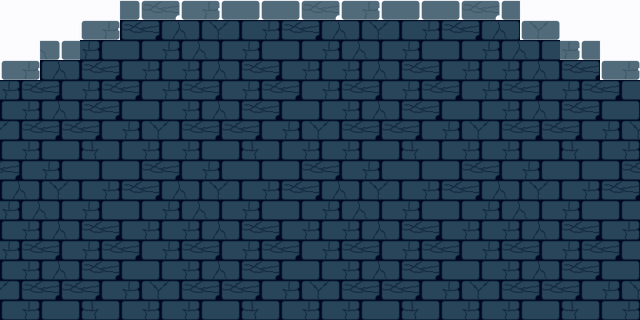
Reproduce this texture procedurally as a WebGL 2 fragment shader.

```glsl
#version 300 es
precision highp float;

uniform vec2 u_resolution;
out vec4 fragColor;

// Layout: the canvas holds GRID bricks; lengths are in row heights
const vec2 GRID = vec2(16.0, 16.0);
const vec2 BRICK_HALF = vec2(0.945, 0.472);
const vec2 BRICK_CENTER = vec2(1.03, 0.515);
const float CORNER_RADIUS = 0.15;
const float OUTLINE_WIDTH = 0.035;
const float CRACK_WIDTH = 0.026;
const float CRACK_WOBBLE = 0.018;
const float STEP_COUNT = 3.0;

const vec3 SKY = vec3(0.99, 0.99, 1.0);
const vec3 STONE = vec3(0.16, 0.27, 0.35);
const vec3 OUTLINE = vec3(0.08, 0.19, 0.28);
const vec3 CRACK = vec3(0.07, 0.15, 0.25);
const vec3 MORTAR = vec3(0.0, 0.03, 0.13);
const vec3 LIT_STONE = vec3(0.32, 0.42, 0.48);
const vec3 LIT_CRACK = vec3(0.24, 0.34, 0.41);

// Brick kinds, repeating every four columns and eight rows
const int PLAIN = 0, SIDE = 1, SIDE_FLIPPED = 2, FORK = 3, SPLIT = 4, WEB = 5;
const int KINDS[32] = int[32](
    1, 0, 0, 5,
    4, 3, 1, 5,
    4, 1, 0, 1,
    1, 4, 5, 1,
    5, 1, 5, 1,
    1, 4, 5, 0,
    5, 5, 1, 3,
    1, 0, 2, 1);

float segment(vec2 p, vec2 a, vec2 b) {
    vec2 ab = b - a;
    return length(p - a - ab * clamp(dot(p - a, ab) / dot(ab, ab), 0.0, 1.0));
}

float path(vec2 p, vec2 a, vec2 b, vec2 c) {
    return min(segment(p, a, b), segment(p, b, c));
}

float roundedBox(vec2 p, vec2 halfSize, float radius) {
    vec2 q = abs(p) - halfSize + radius;
    return length(max(q, 0.0)) + min(max(q.x, q.y), 0.0) - radius;
}

// Distance to the cracks of one brick; p spans 2 by 1, y downward
float crackDistance(vec2 p, int kind) {
    if (kind == PLAIN) return 1.0;
    if (kind == SIDE_FLIPPED) p.x = 2.0 * BRICK_CENTER.x - p.x;
    p += CRACK_WOBBLE * (sin(p.yx * 17.0) + 0.6 * sin(p.yx * 31.0 + 2.0));

    if (kind == FORK) {
        float stem = path(p, vec2(0.46, 0.04), vec2(0.9, 0.5), vec2(0.92, 0.97));
        return min(stem, path(p, vec2(1.45, 0.04), vec2(1.12, 0.36), vec2(0.9, 0.56)));
    }
    if (kind == SPLIT) {
        float stem = path(p, vec2(0.92, 0.04), vec2(0.98, 0.42), vec2(0.62, 0.97));
        return min(stem, path(p, vec2(0.98, 0.42), vec2(1.2, 0.65), vec2(1.34, 0.97)));
    }
    if (kind == WEB) {
        float d = path(p, vec2(0.06, 0.46), vec2(0.5, 0.5), vec2(0.8, 0.63));
        d = min(d, path(p, vec2(0.8, 0.63), vec2(1.3, 0.56), vec2(1.92, 0.64)));
        d = min(d, path(p, vec2(0.24, 0.22), vec2(0.7, 0.32), vec2(1.0, 0.44)));
        d = min(d, path(p, vec2(1.0, 0.44), vec2(1.44, 0.38), vec2(1.9, 0.3)));
        d = min(d, path(p, vec2(0.5, 0.5), vec2(0.7, 0.32), vec2(1.1, 0.06)));
        return min(d, segment(p, vec2(1.0, 0.44), vec2(1.3, 0.56)));
    }
    float side = path(p, vec2(1.93, 0.46), vec2(1.55, 0.54), vec2(1.15, 0.5));
    side = min(side, path(p, vec2(1.2, 0.52), vec2(1.33, 0.72), vec2(1.26, 0.97)));
    return min(side, path(p, vec2(1.5, 0.04), vec2(1.42, 0.3), vec2(1.5, 0.53)));
}

// Dark chips bitten out of the ends of cracked bricks
float chipDistance(vec2 p, int kind) {
    if (kind == SIDE_FLIPPED) p.x = 2.0 * BRICK_CENTER.x - p.x;
    if (kind == SIDE || kind == SIDE_FLIPPED) return length(p - vec2(2.0, 0.47)) - 0.09;
    if (kind == WEB) return length(p - vec2(1.97, 0.95)) - 0.19;
    return 1.0;
}

void main() {
    vec2 uv = gl_FragCoord.xy / u_resolution;
    vec2 grid = vec2(uv.x, 1.0 - uv.y) * GRID;
    float blur = 0.7 * GRID.y / u_resolution.y;

    // Running bond: even rows shift by half a brick
    float row = floor(grid.y);
    float shifted = grid.x - 0.5 * (1.0 - mod(row, 2.0));
    float column = floor(shifted);
    vec2 p = vec2(2.0 * (shifted - column), grid.y - row);
    int kind = KINDS[int(mod(row, 8.0)) * 4 + int(mod(column, 4.0))];

    // Stepped top, with pale bricks along its exposed ledge
    float fromSide = min(grid.x, GRID.x - grid.x);
    float ledge = STEP_COUNT - row;
    bool lit = row < 0.5 || fromSide < ledge + 1.0;

    // Brick face, cracks, outline and joints
    float body = roundedBox(p - BRICK_CENTER, BRICK_HALF, CORNER_RADIUS);
    body = max(body, -chipDistance(p, kind));
    float crack = 1.0 - smoothstep(-blur, blur, crackDistance(p, kind) - CRACK_WIDTH);
    float rim = smoothstep(-blur, blur, body + OUTLINE_WIDTH);
    float joint = smoothstep(-blur, blur, body);

    vec3 color = mix(lit ? LIT_STONE : STONE, lit ? LIT_CRACK : CRACK, crack);
    color = mix(color, lit ? LIT_STONE : OUTLINE, rim);
    color = mix(color, lit ? SKY : MORTAR, joint);

    // Sky beyond the steps
    float wall = smoothstep(-blur, blur, 2.0 * (fromSide - max(ledge, -1.0)));
    fragColor = vec4(mix(SKY, color, wall), 1.0);
}
```
